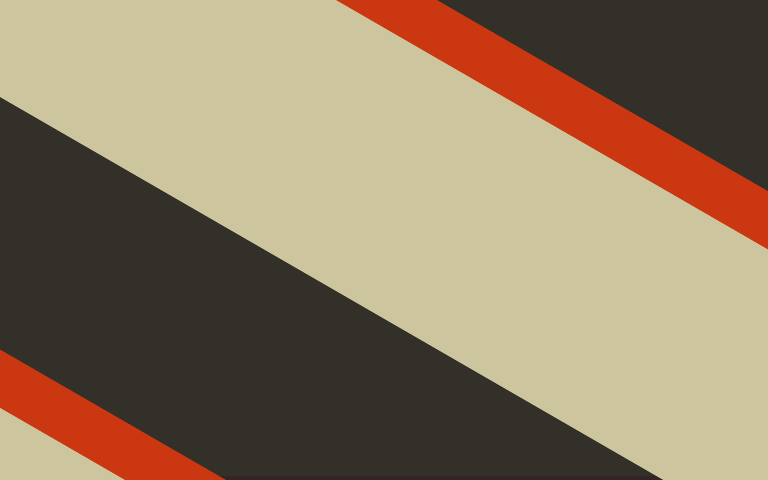
This background is drawn by a WebGL 1 fragment shader. Its source:

```glsl
precision highp float;
// Broad diagonal stripes of charcoal, cream and orange-red, flat and sharp-edged.

uniform vec2 u_resolution;

const vec3 CHARCOAL = vec3(0.200, 0.188, 0.161);
const vec3 CREAM = vec3(0.805, 0.774, 0.618);
const vec3 RED = vec3(0.797, 0.216, 0.065);
const vec3 PLUM = vec3(0.200, 0.140, 0.150);

// Lengths are fractions of the canvas height.
const float STRIPE_ANGLE = 60.0;     // direction across the stripes, degrees
const float CHARCOAL_WIDTH = 0.4555;
const float CREAM_WIDTH = 0.5250;
const float RED_WIDTH = 0.1052;
const float CHARCOAL_CENTRE = 0.4632; // distance from the lower left corner
const float RIM_HEIGHT = 0.008;       // thin tint along the bottom

// Antialiased step, one pixel wide.
float edge(float position, float value) {
  float halfPixel = 0.5 / u_resolution.y;
  return smoothstep(position - halfPixel, position + halfPixel, value);
}

void main() {
  vec2 p = gl_FragCoord.xy / u_resolution.y;

  // Distance across the stripes, repeating from the middle of a charcoal band
  float angle = radians(STRIPE_ANGLE);
  float across = dot(p, vec2(cos(angle), sin(angle)));
  float period = CHARCOAL_WIDTH + CREAM_WIDTH + RED_WIDTH;
  float t = mod(across - CHARCOAL_CENTRE, period);

  // Charcoal band with its tinted lower rim
  vec3 dark = mix(PLUM, CHARCOAL, edge(RIM_HEIGHT, p.y));

  // Each boundary switches to the next colour
  float creamStart = 0.5 * CHARCOAL_WIDTH;
  float redStart = creamStart + CREAM_WIDTH;
  float redEnd = redStart + RED_WIDTH;
  vec3 color = mix(dark, CREAM, edge(creamStart, t));
  color = mix(color, RED, edge(redStart, t));
  color = mix(color, dark, edge(redEnd, t));

  gl_FragColor = vec4(color, 1.0);
}
```
